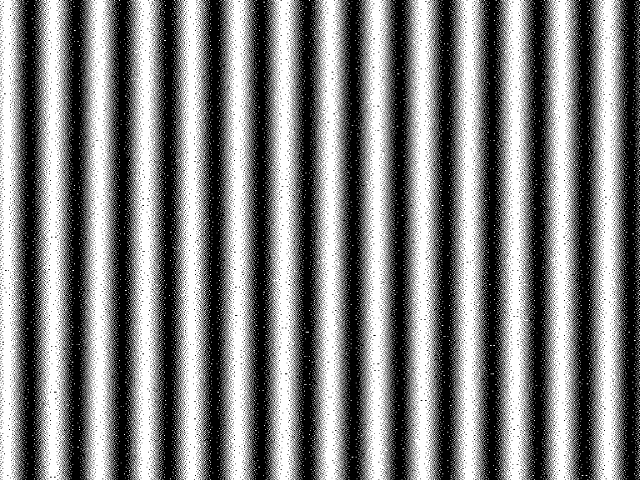
Write a Shadertoy shader that draws this pattern.

```glsl
#define STRIPES 13.85       // light bands across the canvas
#define PEAK_PHASE 0.153    // first light peak, in stripe periods
#define CELLS 768.0         // dither cells across the canvas
#define ROW_STEP 0.618034   // golden-ratio shift between dither rows
#define WANDER 0.2          // irregularity of the dot lattice
#define TAPS 3              // antialiasing samples per axis

const float TAU = 6.2831853;

float hash(vec2 p) {
    vec3 q = fract(vec3(p.xyx) * 0.1031);
    q += dot(q, q.yzx + 33.33);
    return fract((q.x + q.y) * q.z);
}

float valueNoise(vec2 p) {
    vec2 i = floor(p), f = fract(p);
    f = f * f * (3.0 - 2.0 * f);
    float low = mix(hash(i), hash(i + vec2(1, 0)), f.x);
    float high = mix(hash(i + vec2(0, 1)), hash(i + vec2(1, 1)), f.x);
    return mix(low, high, f.y);
}

// Light of the raised-cosine stripes, summed from the left edge to column x
float summedLight(float x) {
    float angularStep = TAU * STRIPES / CELLS;
    return 0.5 * x + 0.5 * sin(x * angularStep - TAU * PEAK_PHASE) / angularStep;
}

// A cell is white where the summed light passes a whole number
float ditheredStripe(vec2 cell) {
    float shift = fract(ROW_STEP * cell.y) + WANDER * valueNoise(cell / vec2(12.0, 3.0));
    return floor(summedLight(cell.x + 1.0) + shift) - floor(summedLight(cell.x) + shift);
}

void mainImage(out vec4 fragColor, in vec2 fragCoord) {
    // Average the cells covered by this pixel
    float light = 0.0;
    for (int j = 0; j < TAPS; j++) {
        for (int i = 0; i < TAPS; i++) {
            vec2 offset = (vec2(i, j) + 0.5) / float(TAPS) - 0.5;
            vec2 position = (fragCoord + offset) / iResolution.x;
            light += ditheredStripe(floor(position * CELLS));
        }
    }
    fragColor = vec4(vec3(clamp(light / float(TAPS * TAPS), 0.0, 1.0)), 1.0);
}
```
